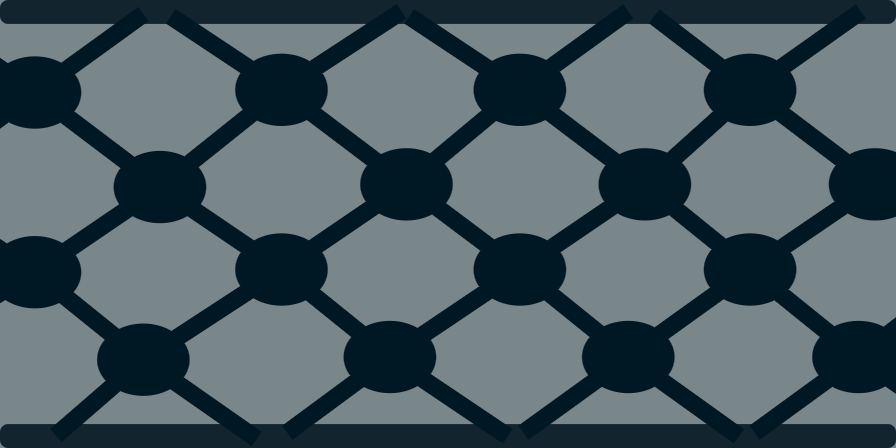
Write a Shadertoy shader that draws this pattern.

```glsl
// A knotted net: four staggered rows of oval knots joined by diagonal strands,
// stretched between two dark rails. Knots and strands are distance functions
// gathered in a loop; columns tighten slightly to the right.

#define KNOT_RADII vec2(0.1033, 0.0807)
#define STRAND_HALF 0.0195
#define RAIL_HEIGHT 0.0534
#define RAIL_CORNER 0.018
#define FIRST_X 0.078
#define PITCH 0.5594
#define TIGHTEN 0.0091
#define LEFT_SAG 0.006
#define PANE_COLOR vec3(0.475, 0.53, 0.54)
#define NET_COLOR vec3(0.0, 0.09, 0.14)
#define RAIL_COLOR vec3(0.07, 0.14, 0.18)

// Rows from top to bottom: height and sideways shift
const vec4 ROW_Y = vec4(0.7995, 0.5885, 0.3984, 0.2031);
const vec4 ROW_SHIFT = vec4(0.0, 0.279, 0.0, 0.242);

// Sideways reach of the loose ends, one value per column
const vec4 TOP_LEFT = vec4(0.237, 0.247, 0.247, 0.214);
const vec4 TOP_RIGHT = vec4(0.242, 0.268, 0.242, 0.247);
const vec4 BOTTOM_LEFT = vec4(0.195, 0.229, 0.234, 0.232);
const vec4 BOTTOM_RIGHT = vec4(0.253, 0.263, 0.247, 0.253);

vec2 knotCenter(int row, int column) {
    float k = float(column);
    float x = FIRST_X + PITCH * k - TIGHTEN * k * k + ROW_SHIFT[row];
    return vec2(x, ROW_Y[row] - (column < 1 ? LEFT_SAG : 0.0));
}

float knotDistance(vec2 p, vec2 center) {
    return (length((p - center) / KNOT_RADII) - 1.0) * KNOT_RADII.y;
}

// Straight strand with square-cut ends
float strandDistance(vec2 p, vec2 a, vec2 b) {
    vec2 span = b - a;
    vec2 along = normalize(span);
    vec2 q = p - 0.5 * (a + b);
    float side = abs(dot(q, vec2(-along.y, along.x))) - STRAND_HALF;
    return max(side, abs(dot(q, along)) - 0.5 * length(span));
}

float railDistance(vec2 p, float width) {
    p.y = min(p.y, 1.0 - p.y);
    vec2 halfSize = 0.5 * vec2(width, RAIL_HEIGHT);
    vec2 q = abs(p - halfSize) - halfSize + RAIL_CORNER;
    return length(max(q, 0.0)) + min(max(q.x, q.y), 0.0) - RAIL_CORNER;
}

float netDistance(vec2 p) {
    float d = 1e3;
    for (int column = -1; column <= 4; column++) {
        for (int row = 0; row < 4; row++) {
            vec2 knot = knotCenter(row, column);
            d = min(d, knotDistance(p, knot));

            // Shifted rows tie to the knots above and below
            if (row % 2 == 1) {
                for (int side = 0; side < 2; side++) {
                    d = min(d, strandDistance(p, knot, knotCenter(row - 1, column + side)));
                    if (row < 3)
                        d = min(d, strandDistance(p, knot, knotCenter(row + 1, column + side)));
                }
            }
        }

        // Loose ends lapping over the rails
        if (column >= 0 && column < 4) {
            vec2 top = knotCenter(0, column);
            vec2 bottom = knotCenter(3, column);
            d = min(d, strandDistance(p, top, top + vec2(-TOP_LEFT[column], 0.164)));
            d = min(d, strandDistance(p, top, top + vec2(TOP_RIGHT[column], 0.175)));
            d = min(d, strandDistance(p, bottom, bottom + vec2(-BOTTOM_LEFT[column], -0.169)));
            d = min(d, strandDistance(p, bottom, bottom + vec2(BOTTOM_RIGHT[column], -0.177)));
        }
    }
    return d;
}

float coverage(float d, float pixel) {
    return clamp(0.5 - d / pixel, 0.0, 1.0);
}

void mainImage(out vec4 fragColor, in vec2 fragCoord) {
    float pixel = 1.0 / iResolution.y;
    vec2 p = fragCoord * pixel;
    float width = iResolution.x * pixel;

    vec3 color = mix(PANE_COLOR, RAIL_COLOR, coverage(railDistance(p, width), pixel));
    color = mix(color, NET_COLOR, coverage(netDistance(p), pixel));
    fragColor = vec4(color, 1.0);
}
```
